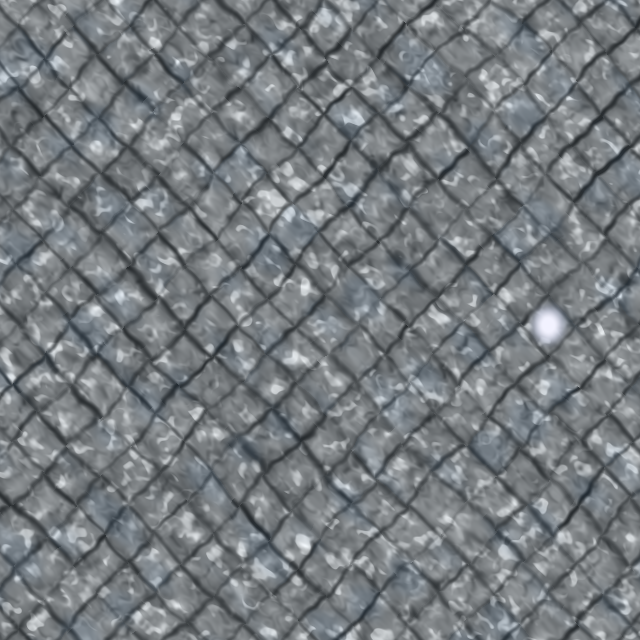
Reproduce this texture procedurally as a three.js fragment shader.

```glsl
// Worn grey cobblestones laid on the diagonal, with dark uneven joints and one pale stone.
varying vec2 vUv;

float hash(vec2 p) {
  return fract(sin(dot(p, vec2(127.1, 311.7))) * 43758.5);
}

vec2 hash2(vec2 p) {
  return vec2(hash(p), hash(p + 57.3));
}

// Soft cellular noise: smooth light and dark blobs around scattered points
float blobs(vec2 p) {
  vec2 cell = floor(p), local = fract(p);
  float sum = 0.0;
  for (int y = -1; y <= 1; y++) {
    for (int x = -1; x <= 1; x++) {
      vec2 offset = vec2(float(x), float(y));
      vec2 delta = offset + hash2(cell + offset) - local;
      float falloff = max(0.0, 1.0 - dot(delta, delta));
      sum += (hash(cell + offset + 23.7) * 2.0 - 1.0) * falloff * falloff * falloff;
    }
  }
  return sum;
}

// Slow layered sines, roughly -1 to 1
float sway(vec2 p) {
  return (sin(p.x + 1.7 * sin(p.y * 0.8)) + sin(p.y * 1.3 - p.x * 0.6 + 2.0)
        + sin(p.x * 2.1 + p.y * 1.7 + 4.0)) / 3.0;
}

// Darkness of the joints where 'across' is whole; wear and offset change by stone
float joint(float across, float along, float seed) {
  float line = floor(across + 0.5);
  float run = hash(vec2(line + seed, floor(along / 3.0 + hash(vec2(line, seed)))));
  float piece = hash(vec2(line - seed, floor(along)));
  float strength = 0.15 + 0.4 * run + 0.45 * piece;
  float width = 0.06 + 0.07 * strength;
  float shift = 0.1 * (hash(vec2(line + seed * 2.0, floor(along))) - 0.5);
  return strength * (1.0 - smoothstep(0.0, width, abs(across - line - shift)));
}

void main() {
  vec2 uv = vUv;

  // Diagonal lattice, about eleven diamonds across and down, gently bent
  vec2 bend = vec2(sway(uv * 13.0), sway(uv.yx * 14.0 + 3.0)) * 0.16;
  vec2 ripple = vec2(sway(uv * 75.0), sway(uv.yx * 80.0 + 5.0)) * 0.05;
  vec2 grid = vec2(uv.x * 11.4 + uv.y * 10.7 + 0.46, uv.x * 11.4 - uv.y * 10.7 - 0.01);
  grid += bend + ripple;
  vec2 stone = floor(grid);
  vec2 inside = abs(fract(grid) - 0.5);

  // Rough stone face: soft wisps, finer grain and a few pale flecks
  vec2 wander = vec2(sway(uv * 120.0), sway(uv.yx * 105.0 + 1.0)) * 0.009;
  float wisps = blobs((uv + wander) * 50.0);
  float grain = blobs((uv - wander.yx) * 82.0 + 17.0);
  float flecks = blobs((uv + wander.yx) * vec2(58.0, 68.0) + 41.0);
  float tone = 0.515 + 0.095 * wisps + 0.095 * grain;
  tone += 0.24 * smoothstep(0.1, 0.9, flecks + 0.35 * wisps) - 0.03;
  tone += 0.04 * (hash(stone) - 0.5) + 0.015 * sway(uv * 9.0);

  // Rounded shoulders and joints; each direction fades in different areas
  tone += 0.025 - 0.07 * smoothstep(0.25, 0.5, max(inside.x, inside.y));
  float falling = joint(grid.x, grid.y, 3.0) * mix(1.0, 0.7, smoothstep(0.2, 0.7, uv.x));
  float rising = joint(grid.y, grid.x, 19.0) * mix(0.8, 1.0, smoothstep(0.1, 0.5, uv.x));
  float gap = max(falling, rising) * (0.95 + 0.3 * sway(uv * 48.0));
  tone = mix(tone, 0.15, clamp(gap, 0.0, 0.92));

  // Cool grey with faint patches of bluer stone
  float blue = smoothstep(0.0, 0.9, sway(uv * 31.0 + 2.0) + 0.5 * (hash(stone + 9.0) - 0.5));
  vec3 color = vec3(tone) + mix(vec3(-0.014, 0.003, 0.014), vec3(-0.035, 0.002, 0.034), blue);

  // Single pale stone with a soft halo
  float spot = length((uv - vec2(0.857, 0.492)) * vec2(1.0, 0.88));
  color = mix(color, vec3(0.70, 0.73, 0.82), 0.7 * (1.0 - smoothstep(0.015, 0.036, spot)));
  color = mix(color, vec3(0.95, 0.95, 1.0), 1.0 - smoothstep(0.008, 0.027, spot));

  gl_FragColor = vec4(clamp(color, 0.0, 1.0), 1.0);
}
```
